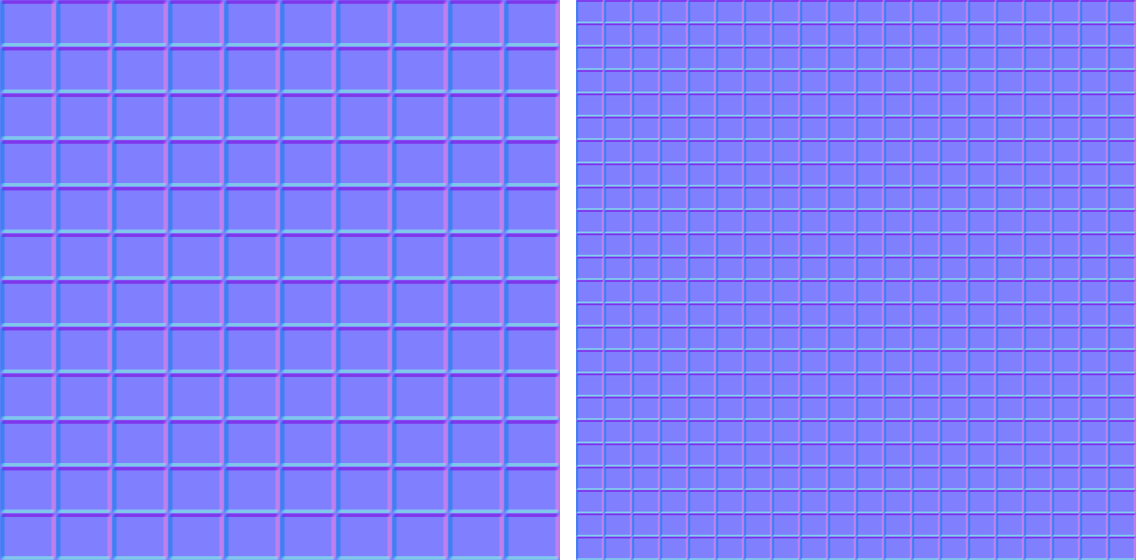
Left: one tile. Right: repeated 2 by 2.
Give the GLSL for this texture map, as a Shadertoy shader.

```glsl
void mainImage(out vec4 fragColor, in vec2 fragCoord) {
    // Grid of raised tiles, centred cell coordinates
    vec2 cell = fract(fragCoord / iResolution.xy * vec2(10.0, 12.0)) - 0.5;
    vec2 side = sign(cell);

    // Position across the bevel: 0 in the groove, 1 on the flat top
    vec2 across = clamp((0.5 - abs(cell)) / 0.087, 0.0, 1.0);

    // Bevel steepness, rounded off at both ends
    vec2 u = 2.0 * across - 1.0;
    vec2 steepness = 1.0 - u * u * u * u;

    // Each bevel fades where it meets the crossing groove
    vec2 rise = smoothstep(0.0, 1.0, across);
    vec2 slope = vec2(0.58, 0.69) * steepness * rise.yx;

    // Tangent-space normal with the green axis pointing down
    vec3 normal = normalize(vec3(side * slope * vec2(1.0, -1.0), 1.0));
    fragColor = vec4(0.5 + 0.5 * normal, 1.0);
}
```
